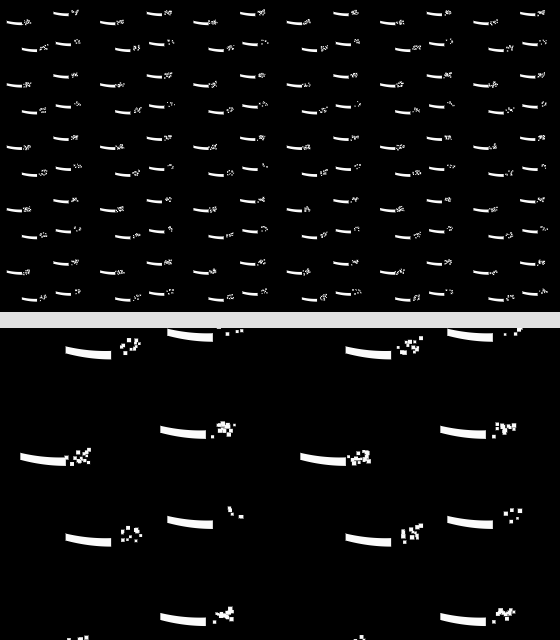
Top: the whole. Bottom: its middle third, enlarged.
Give the GLSL for this pattern, as a Shadertoy shader.

```glsl
// White curved dashes on black, each trailed by a burst of tiny sparks.
// Four dash-and-burst pairs fill one cell, which repeats in whole numbers;
// sparks shift and drop out from cell to cell by an integer hash.

#define REPEATS vec2(6.0, 5.0)
#define CELL vec2(128.0, 85.8)      // cell size in drawing units
#define DASH_LENGTH 20.8
#define DASH_RISE 2.8               // how far the left end curls up
#define DASH_THICKNESS vec2(3.2, 3.9) // left end, right end
#define BURST_RADIUS vec2(6.2, 4.6)
#define BURST_SLOPE 0.22
#define SPARK_SIZE vec2(0.55, 1.0)  // smallest, largest half width
#define SPARK_DRIFT 0.3             // variation between cells
#define SPARK_KEEP 0.85             // chance that a spark is lit
#define MAX_SPARKS 20
#define INK vec3(0.985)

// Lower left corner of each dash within the cell
const vec2 DASHES[4] = vec2[4](
    vec2(9.3, 51.2), vec2(73.3, 63.6), vec2(30.0, 14.2), vec2(76.5, 22.3));

// Burst centre relative to its dash, then number of sparks
const vec3 BURSTS[4] = vec3[4](
    vec3(26.8, 4.2, 17.0), vec3(28.4, 4.2, 20.0),
    vec3(29.6, 5.8, 14.0), vec3(29.6, 6.0, 8.0));

// Three random values in 0..1 from an integer lattice point
vec3 hash3(ivec3 lattice) {
    uvec3 v = uvec3(lattice) * 1664525u + 1013904u;
    for (int i = 0; i < 2; i++) {
        v.x += v.y * v.z;
        v.y += v.z * v.x;
        v.z += v.x * v.y;
        v ^= v >> 16u;
    }
    return vec3(v & 65535u) / 65535.0;
}

float coverage(float dist, float pixel) {
    return clamp(0.5 - dist / pixel, 0.0, 1.0);
}

// Dash with square ends, flattening toward the right
float dashDistance(vec2 p) {
    float t = clamp(p.x / DASH_LENGTH, 0.0, 1.0);
    float thickness = mix(DASH_THICKNESS.x, DASH_THICKNESS.y, t);
    float middle = DASH_RISE * (1.0 - t) * (1.0 - t) + 0.5 * thickness;
    float across = abs(p.y - middle) - 0.5 * thickness;
    float along = abs(p.x - 0.5 * DASH_LENGTH) - 0.5 * DASH_LENGTH;
    return max(across, along);
}

// Small square sparks scattered round the origin
float burst(vec2 p, int count, int slot, ivec2 cell, float pixel) {
    float light = 0.0;
    int cellId = 1 + cell.x + cell.y * int(REPEATS.x);
    for (int i = 0; i < MAX_SPARKS; i++) {
        if (i >= count) break;
        vec3 shared = hash3(ivec3(i + 1, slot + 7, 31));
        vec3 local = hash3(ivec3(i + 1, slot + 7, cellId + 64));
        vec3 chance = hash3(ivec3(i + 51, slot + 17, cellId + 64));
        vec2 spot = mix(shared.xy, local.xy, SPARK_DRIFT) * 2.0 - 1.0;
        vec2 centre = spot * BURST_RADIUS;
        centre.y = centre.y * 0.85 + centre.x * BURST_SLOPE;
        float halfWidth = mix(SPARK_SIZE.x, SPARK_SIZE.y, local.z);
        vec2 away = abs(p - centre) - halfWidth;
        float lit = step(chance.x, SPARK_KEEP);
        light = max(light, lit * coverage(max(away.x, away.y), pixel));
    }
    return light;
}

void mainImage(out vec4 fragColor, in vec2 fragCoord) {
    vec2 grid = fragCoord / iResolution.xy * REPEATS;
    ivec2 cell = ivec2(mod(floor(grid), REPEATS));
    vec2 p = fract(grid) * CELL;
    float pixel = CELL.y * REPEATS.y / iResolution.y;

    float light = 0.0;
    for (int slot = 0; slot < 4; slot++) {
        vec2 q = p - DASHES[slot];
        vec3 sparks = BURSTS[slot];
        light = max(light, coverage(dashDistance(q), pixel));
        light = max(light, burst(q - sparks.xy, int(sparks.z), slot, cell, pixel));
    }
    fragColor = vec4(INK * light, 1.0);
}
```
